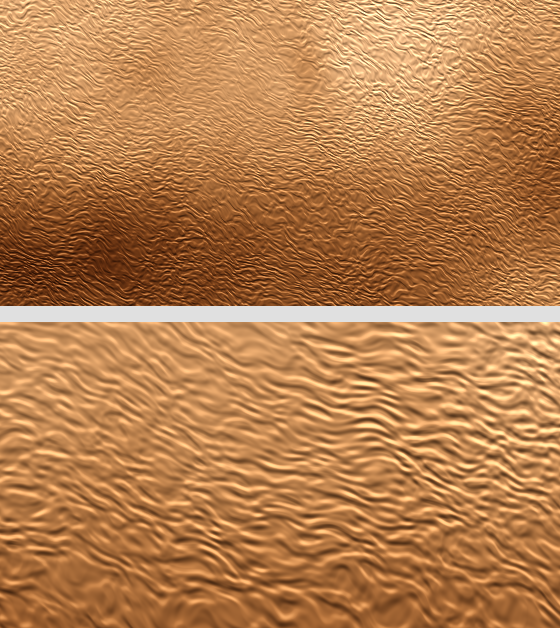
Top: the whole. Bottom: its middle third, enlarged.
Give the GLSL for this texture, as a WebGL 2 fragment shader.

```glsl
#version 300 es
precision highp float;

#define GRAIN vec2(38.0, 92.0)  // wrinkle cells per canvas height, along and across
#define GRAIN_ANGLE -0.40       // main wrinkle direction in radians
#define WARP 0.075              // how far the wrinkles wander
#define BEVEL 0.0042            // width of the lit wrinkle edges
#define RELIEF 0.40             // depth of the wrinkle shadows
#define GLINT 0.20              // strength of the pale edges
#define SHADE_LOW 0.53          // metal tone at the bottom
#define SHADE_HIGH 0.81         // metal tone at the top

uniform vec2 u_resolution;
out vec4 fragColor;

float hash(vec2 cell) {
  vec3 v = fract(cell.xyx * vec3(0.1031, 0.1030, 0.0973));
  v += dot(v, v.yzx + 33.33);
  return fract((v.x + v.y) * v.z);
}

vec2 slope(vec2 cell) {
  float a = 6.2832 * hash(cell);
  return vec2(cos(a), sin(a));
}

// Gradient noise, roughly -0.7 to 0.7
float noise(vec2 p) {
  vec2 i = floor(p), f = p - i;
  vec2 u = f * f * f * (f * (f * 6.0 - 15.0) + 10.0);
  vec2 e = vec2(1.0, 0.0);
  float low = mix(dot(slope(i), f), dot(slope(i + e), f - e), u.x);
  float high = mix(dot(slope(i + e.yx), f - e.yx),
                   dot(slope(i + 1.0), f - 1.0), u.x);
  return mix(low, high, u.y);
}

float glow(vec2 uv, vec2 center, vec2 radius) {
  vec2 d = (uv - center) / radius;
  return exp(-dot(d, d));
}

// Height of the wrinkled surface
float leather(vec2 p) {
  vec2 bend = vec2(noise(p * 3.1 + 17.0), noise(p * 3.7 + 43.0));
  vec2 ripple = vec2(noise(p * 19.0 + 71.0), noise(p * 21.0 + 97.0));
  p += WARP * bend + 0.014 * ripple;
  float c = cos(GRAIN_ANGLE), s = sin(GRAIN_ANGLE);
  vec2 q = vec2(c * p.x + s * p.y, c * p.y - s * p.x) + 8.0;
  float folds = smoothstep(-0.32, 0.22, noise(q * GRAIN));
  float pores = noise(q * GRAIN * vec2(2.1, 1.45) + 31.0);
  return folds + 0.55 * pores;
}

// Broad reflections across the sheet
float sheen(vec2 uv, vec2 p) {
  uv += 0.06 * vec2(noise(p * 2.3 + 5.0), noise(p * 2.7 + 11.0));
  float tone = mix(SHADE_LOW, SHADE_HIGH, smoothstep(0.08, 0.72, uv.y));
  tone += 0.12 * glow(uv, vec2(0.70, 0.88), vec2(0.17, 0.26));
  tone += 0.06 * glow(uv, vec2(0.04, 0.95), vec2(0.22, 0.22));
  tone += 0.19 * glow(uv, vec2(1.00, 0.04), vec2(0.17, 0.20));
  tone -= 0.17 * glow(uv, vec2(0.08, 0.17), vec2(0.32, 0.20));
  tone -= 0.20 * glow(uv, vec2(1.02, 0.56), vec2(0.17, 0.24));
  tone -= 0.06 * glow(uv, vec2(0.28, 0.75), vec2(0.06, 0.09));
  tone -= 0.07 * glow(uv, vec2(0.55, 0.78), vec2(0.04, 0.20));
  return tone + 0.05 * noise(p * 7.0 + 3.0);
}

// Warm metal ramp from dark brown to pale gold
vec3 copper(float tone) {
  return vec3(tone, 0.81 * pow(tone, 1.55), 0.62 * pow(tone, 2.4));
}

void main() {
  vec2 uv = gl_FragCoord.xy / u_resolution;
  vec2 p = gl_FragCoord.xy / u_resolution.y;

  // Emboss along the light direction
  vec2 light = BEVEL * vec2(-0.15, 0.99);
  float edge = leather(p - light * 0.5) - leather(p + light * 0.5);

  // Flatter skin where the sheet is polished
  float depth = 1.0 + 0.45 * noise(p * 6.0 + 29.0);
  depth *= 1.0 - 0.60 * glow(uv, vec2(0.40, 0.72), vec2(0.17, 0.24));
  depth *= 1.0 - 0.30 * glow(uv, vec2(0.10, 0.85), vec2(0.22, 0.25));
  edge = clamp(edge * depth, -1.3, 1.3);

  // Grooves darken the metal, facing edges catch pale light
  float tone = clamp(sheen(uv, p) + 0.10 * edge, 0.12, 1.0);
  vec3 color = copper(tone) * (1.0 + RELIEF * min(edge, 0.35));
  color += GLINT * vec3(1.0, 0.84, 0.62) * smoothstep(0.15, 1.1, edge);

  fragColor = vec4(clamp(color, 0.0, 1.0), 1.0);
}
```
